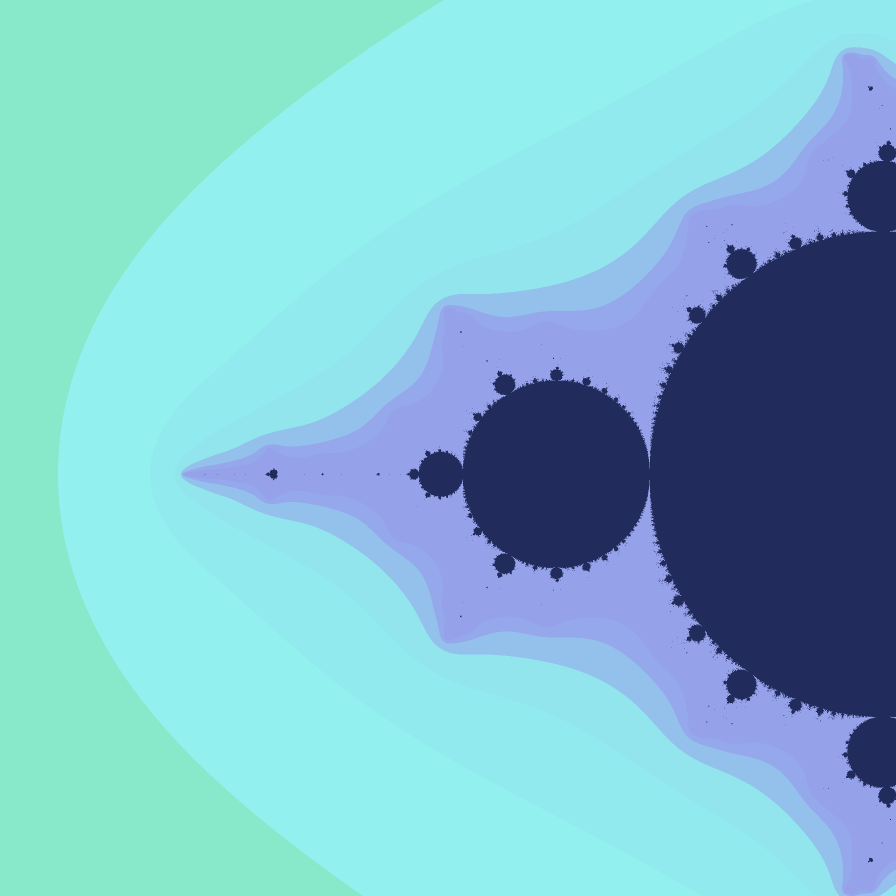
This background is drawn by a three.js fragment shader. Its source:

```glsl
// Mandelbrot set in navy, wrapped in flat escape-time bands from mint to periwinkle.
varying vec2 vUv;

const int MAX_STEPS = 200;
const int SAMPLES = 2;
const float ESCAPE_SQ = 54.598; // exp(4), so that log|z| > 2 counts as escaped

const vec3 NAVY = vec3(0.13, 0.17, 0.36);
const vec3 MINT = vec3(0.53, 0.915, 0.79);
const vec3 PALE_CYAN = vec3(0.573, 0.945, 0.935);
const vec3 CYAN = vec3(0.569, 0.92, 0.933);
const vec3 DEEP_CYAN = vec3(0.571, 0.895, 0.93);
const vec3 SKY = vec3(0.58, 0.755, 0.92);
const vec3 PERIWINKLE = vec3(0.582, 0.66, 0.922);
const vec3 VIOLET = vec3(0.583, 0.635, 0.918);

// Canvas position to the complex plane
vec2 toPlane(vec2 uv, vec2 realAxisStart, float span) {
  return realAxisStart + span * uv;
}

vec2 complexSquare(vec2 z) {
  return vec2(z.x * z.x - z.y * z.y, 2.0 * z.x * z.y);
}

// Closed-form test for the main cardioid and the disc beside it
bool inMainBulbs(vec2 c) {
  float x = c.x - 0.25;
  float q = x * x + c.y * c.y;
  bool cardioid = q * (q + x) < 0.25 * c.y * c.y;
  bool disc = dot(c + vec2(1.0, 0.0), c + vec2(1.0, 0.0)) < 0.0625;
  return cardioid || disc;
}

// Number of steps before escape, or -1 inside the set
int escapeStep(vec2 c) {
  if (inMainBulbs(c)) return -1;
  vec2 z = vec2(0.0);
  for (int i = 1; i <= MAX_STEPS; i++) {
    z = complexSquare(z) + c;
    if (dot(z, z) > ESCAPE_SQ) return i;
  }
  return -1;
}

vec3 bandColor(int escaped) {
  if (escaped < 0) return NAVY;
  if (escaped <= 3) return MINT;
  if (escaped == 4) return PALE_CYAN;
  if (escaped == 5) return CYAN;
  if (escaped == 6) return DEEP_CYAN;
  if (escaped == 7) return SKY;
  if (escaped == 8) return PERIWINKLE;
  return VIOLET;
}

void main() {
  // Average a small grid of samples across the pixel footprint
  vec2 footprint = fwidth(vUv);
  vec3 color = vec3(0.0);
  for (int j = 0; j < SAMPLES; j++) {
    for (int i = 0; i < SAMPLES; i++) {
      vec2 offset = (vec2(float(i), float(j)) + 0.5) / float(SAMPLES) - 0.5;
      vec2 c = toPlane(vUv + offset * footprint, vec2(-2.4906, -1.1297), 2.4);
      color += bandColor(escapeStep(c));
    }
  }
  gl_FragColor = vec4(color / float(SAMPLES * SAMPLES), 1.0);
}
```
